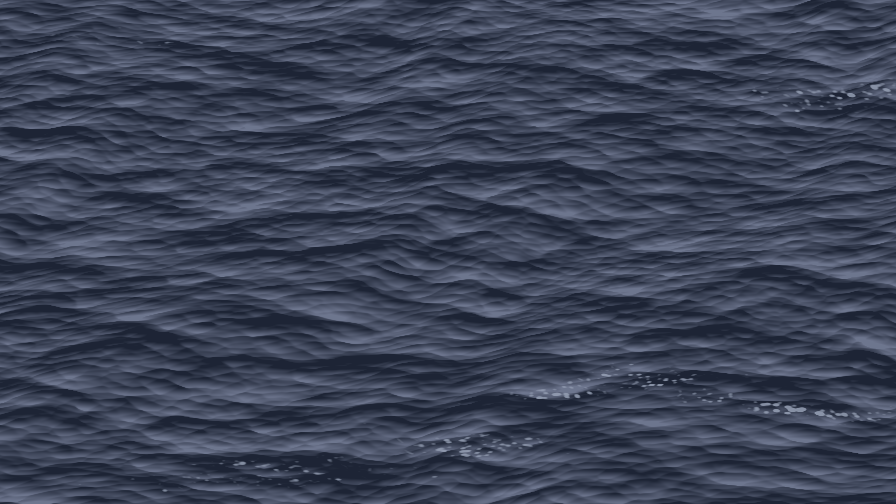
Give the GLSL for this texture, as a Shadertoy shader.

```glsl
// Dark, wind-ruffled open sea with crested ripples and scattered foam.

const vec3 DEEP_WATER = vec3(0.115, 0.143, 0.208);
const vec3 SKY_SHEEN  = vec3(0.400, 0.432, 0.525);
const vec3 FOAM_WHITE = vec3(0.590, 0.630, 0.710);
const int RIPPLE_LAYERS = 5;

vec2 hash2(vec2 cell) {
    vec3 h = fract(vec3(cell.xyx) * vec3(0.1031, 0.1030, 0.0973));
    h += dot(h, h.yzx + 33.33);
    return fract((h.xx + h.yz) * h.zy);
}

// Soft cellular noise: x = vertical offset to the cell point, y = squared distance.
// The offset is a sawtooth: pale above each crest, dark on the face below it.
vec2 softCells(vec2 p, float hardness) {
    vec2 base = floor(p), local = fract(p);
    float total = 0.0, slope = 0.0;
    for (int j = -1; j <= 1; j++) {
        for (int i = -1; i <= 1; i++) {
            vec2 neighbour = vec2(float(i), float(j));
            vec2 offset = neighbour + hash2(base + neighbour + 100.0) - local;
            float weight = exp(-hardness * dot(offset, offset));
            total += weight;
            slope += weight * offset.y;
        }
    }
    total = max(total, 1e-6);
    return vec2(slope / total, -log(total) / hardness);
}

// Bends the surface so that crests are neither straight nor parallel.
vec2 bend(vec2 p) {
    p.y += 0.014 * sin(5.0 * p.x + 3.0 * sin(4.0 * p.y + 1.0));
    p.y += 0.006 * sin(14.0 * p.x - 19.0 * p.y + 2.0 * sin(6.0 * p.x));
    p.x += 0.030 * sin(11.0 * p.y + 3.0 * p.x);
    return p;
}

// Broad light and dark bands from layered sines.
float swell(vec2 p) {
    float a = sin(2.6 * p.x - 12.0 * p.y + 1.5 * sin(3.1 * p.x + 0.6));
    float b = sin(5.3 * p.x + 21.0 * p.y + 2.0 * sin(4.0 * p.x - 5.0 * p.y));
    return 0.5 * (a + b);
}

// Sums stretched ripples, each layer finer and tilted its own way.
float ripples(vec2 p, vec2 frequency, float amplitude) {
    float sum = 0.0;
    for (int i = 0; i < RIPPLE_LAYERS; i++) {
        float layer = float(i);
        float tilt = 0.11 * sin(2.4 * layer + 0.7);
        vec2 q = vec2(p.x, p.y + tilt * p.x) * frequency + 17.3 * layer;
        float wave = amplitude * softCells(q, 9.0).x;
        sum += wave;
        p += vec2(0.020, 0.008) * wave;
        frequency *= vec2(1.58, 1.65);
        amplitude *= 0.91;
    }
    return sum;
}

// Soft tilted ellipse where foam may gather.
float foamPatch(vec2 p, vec2 centre, vec2 size, float tilt) {
    vec2 d = p - centre;
    d.y -= tilt * d.x;
    d /= size;
    return exp(-dot(d, d));
}

float foamCover(vec2 p) {
    p.y += 0.012 * sin(9.0 * p.x) + 0.006 * sin(23.0 * p.x + 1.0);
    float cover = foamPatch(p, vec2(1.62, 0.190), vec2(0.22, 0.016), -0.10);
    cover += 0.9 * foamPatch(p, vec2(1.22, 0.230), vec2(0.22, 0.026), 0.06);
    cover += 0.8 * foamPatch(p, vec2(0.94, 0.125), vec2(0.17, 0.030), -0.06);
    cover += 0.6 * foamPatch(p, vec2(0.55, 0.055), vec2(0.34, 0.035), 0.05);
    cover += 0.8 * foamPatch(p, vec2(1.67, 0.820), vec2(0.20, 0.032), 0.04);
    cover += 0.6 * foamPatch(p, vec2(0.30, 0.925), vec2(0.20, 0.012), -0.08);
    return min(cover, 1.0);
}

// Small flecks that grow where the cover is dense.
float foamFlecks(vec2 p, float cover) {
    float clumps = clamp(0.65 + 1.1 * softCells(p * vec2(13.0, 38.0), 6.0).x, 0.0, 1.2);
    float distance2 = softCells(p * vec2(48.0, 120.0), 9.0).y;
    return smoothstep(0.0, 0.14, 0.32 * cover * clumps - 0.07 - distance2);
}

void mainImage(out vec4 fragColor, in vec2 fragCoord) {
    vec2 p = fragCoord / iResolution.y;

    // Waves shrink gently towards the top.
    vec2 sea = vec2((p.x - 0.89) * (1.0 + 0.35 * p.y), p.y + 0.18 * p.y * p.y);
    sea = bend(sea);

    // Water tone: 0 is a shaded face, 1 is reflected sky.
    float cover = foamCover(p);
    float tone = 0.40 + 0.10 * swell(sea);
    tone += ripples(sea, vec2(3.8, 13.0), 0.60);
    tone += 0.10 * cover + 0.05 * smoothstep(0.1, 0.5, p.y) - 0.04;

    vec3 color = mix(DEEP_WATER, SKY_SHEEN, clamp(tone, 0.0, 1.1));
    color = mix(color, FOAM_WHITE, 0.85 * foamFlecks(bend(p), cover));
    fragColor = vec4(color, 1.0);
}
```
